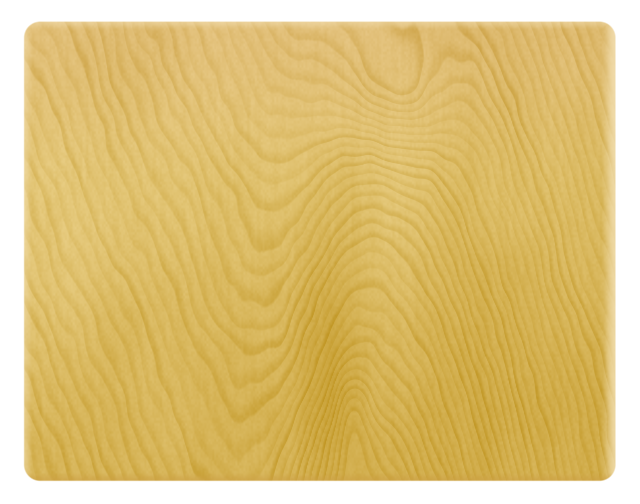
Write a Shadertoy shader that draws this texture.

```glsl
// A pale wooden board with rounded, softly bevelled edges on white.
// The grain is the set of contour lines of a height field: a tilted plane
// with a lopsided ridge, a small knot and a basin, roughened by value noise.

float hash(vec2 p) {
    return fract(sin(dot(p, vec2(127.1, 311.7))) * 43758.5453);
}

float noise(vec2 p) {
    vec2 i = floor(p), f = fract(p);
    f = f * f * (3.0 - 2.0 * f);
    return mix(mix(hash(i), hash(i + vec2(1, 0)), f.x),
               mix(hash(i + vec2(0, 1)), hash(i + vec2(1, 1)), f.x), f.y);
}

float fbm(vec2 p) {
    float sum = 0.0, amp = 0.5;
    for (int i = 0; i < 4; i++) {
        sum += amp * noise(p);
        p = p * 2.03 + 17.3;
        amp *= 0.5;
    }
    return sum;
}

float blob(vec2 p, vec2 centre, vec2 size) {
    vec2 d = (p - centre) / size;
    return exp(-dot(d, d));
}

float roundBox(vec2 p, vec2 halfSize, float radius) {
    vec2 d = abs(p) - halfSize + radius;
    return length(max(d, 0.0)) + min(max(d.x, d.y), 0.0) - radius;
}

// Height whose whole-number contours are the growth rings
float grainHeight(vec2 p) {
    float across = p.x - 0.72;
    float plane = -(across < 0.0 ? 35.0 : 22.0) * across - 14.0 * p.y;

    // Ridge: steep to the left, broad to the right, fading upward
    float r = across - 0.01 - 0.09 * p.y * p.y;
    float width = r < 0.0 ? 0.16 : 0.38;
    float ridge = (20.0 - 12.0 * (p.y - 0.17)) * exp(-r * r / (width * width));

    float knot = 2.6 * blob(p, vec2(0.70, 0.17), vec2(0.035, 0.11));
    float basin = 8.0 * blob(p, vec2(0.78, 0.83), vec2(0.10, 0.15));
    float wobble = 2.2 * fbm(p * vec2(5.0, 3.0)) + 0.5 * noise(p * vec2(34.0, 16.0));
    return plane + ridge + knot - basin + wobble;
}

// Soft dark late-wood band, sharper on its outer side, varied ring by ring
float ringLine(float h) {
    float t = fract(h);
    float band = smoothstep(0.3, 0.84, t) * (1.0 - smoothstep(0.86, 1.0, t));
    float strength = 0.4 + 0.6 * hash(vec2(floor(h), 3.0));
    return band * strength * (1.0 - smoothstep(0.3, 0.8, fwidth(h)));
}

void mainImage(out vec4 fragColor, in vec2 fragCoord) {
    vec2 p = fragCoord / iResolution.y;
    float px = 1.0 / iResolution.y;

    // Broad tone: golden below and at the steep flank, pale at upper left
    float tone = 0.29 + 0.30 * (1.0 - smoothstep(0.05, 0.8, p.y));
    tone += 0.12 * smoothstep(0.3, 1.15, p.x);
    tone += 0.27 * blob(p, vec2(0.65, 0.30), vec2(0.06, 0.24));
    tone += 0.10 * blob(p, vec2(0.94, 0.32), vec2(0.10, 0.30));
    tone += 0.12 * blob(p, vec2(0.25, 0.92), vec2(0.16, 0.12));
    tone -= 0.16 * blob(p, vec2(0.12, 0.50), vec2(0.14, 0.30));
    tone -= 0.14 * blob(p, vec2(0.80, 0.62), vec2(0.08, 0.22));
    tone += 0.22 * (fbm(p * vec2(9.0, 5.0)) - 0.47);

    // Growth rings, upright fibres and fine pores
    float clarity = 0.65 + 0.7 * noise(p * vec2(7.0, 5.0) + 9.0);
    tone += 0.33 * clarity * ringLine(grainHeight(p));
    tone += 0.10 * (noise(p * vec2(150.0, 9.0)) - 0.5);
    tone += 0.13 * (noise(p * vec2(260.0, 190.0)) - 0.5);

    vec3 wood = mix(vec3(0.925, 0.825, 0.55), vec3(0.785, 0.63, 0.21), tone);

    // Rosier tint toward the top
    wood += vec3(0.005, -0.012, 0.035) * smoothstep(0.6, 1.0, p.y);

    // Bevel: cream at the sides and top, amber along the bottom
    vec2 c = p - vec2(0.6345, 0.5015);
    vec2 halfSize = vec2(0.5867, 0.4555);
    float d = roundBox(c, halfSize, 0.032);
    vec2 lip = halfSize - abs(c);
    float right = step(0.0, c.x);
    float side = (1.0 - smoothstep(0.0, mix(0.018, 0.030, right), lip.x)) * mix(0.45, 0.75, right);
    float edgeY = 1.0 - smoothstep(0.0, 0.018, lip.y);
    wood = mix(wood, vec3(0.96, 0.89, 0.73), max(side, 0.45 * edgeY * step(0.0, c.y)));
    wood = mix(wood, vec3(0.80, 0.63, 0.27), 0.6 * edgeY * step(c.y, 0.0));

    // Board over white
    float cover = 1.0 - smoothstep(-px, px, d);
    fragColor = vec4(mix(vec3(1.0), wood, cover), 1.0);
}
```
